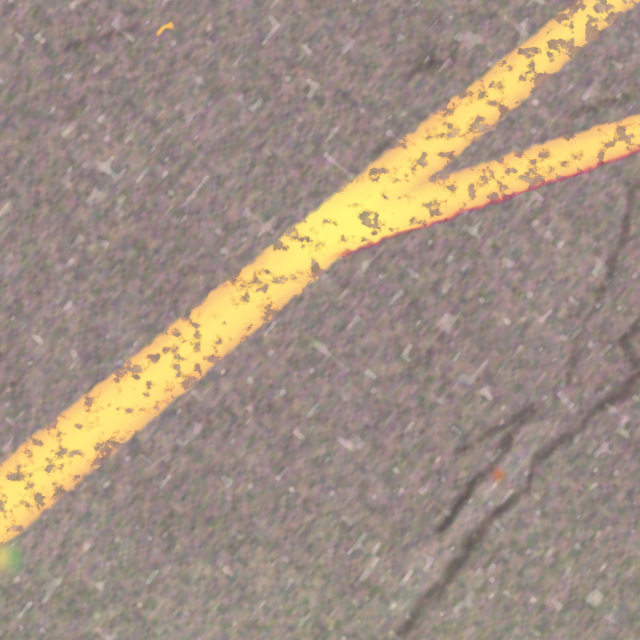
Write a Shadertoy shader that draws this texture.

```glsl
vec3 hash32(vec2 p) {
    vec3 q = fract(p.xyx * vec3(0.1031, 0.103, 0.0973));
    q += dot(q, q.yxz + 33.33);
    return fract((q.xxy + q.yzz) * q.zyx);
}

vec3 colorNoise(vec2 p) {
    vec2 cell = floor(p), f = fract(p);
    f = f * f * (3.0 - 2.0 * f);
    vec3 low = mix(hash32(cell), hash32(cell + vec2(1, 0)), f.x);
    vec3 high = mix(hash32(cell + vec2(0, 1)), hash32(cell + vec2(1, 1)), f.x);
    return mix(low, high, f.y);
}

float fractalNoise(vec2 p) {
    float sum = 0.0, weight = 0.5;
    for (int i = 0; i < 4; i++) {
        sum += weight * colorNoise(p).x;
        p = mat2(1.6, 1.2, -1.2, 1.6) * p + 17.3;
        weight *= 0.5;
    }
    return sum / 0.9375;
}

float segmentDistance(vec2 p, vec2 a, vec2 b) {
    vec2 d = b - a;
    return length(p - a - d * clamp(dot(p - a, d) / dot(d, d), 0.0, 1.0));
}

float nearestSegment(vec2 p, vec4 segments[8]) {
    float nearest = 10.0;
    for (int i = 0; i < 8; i++)
        nearest = min(nearest, segmentDistance(p, segments[i].xy, segments[i].zw));
    return nearest;
}

// Signed depth inside a band; each edge is (height at x = 0, slope).
float bandDepth(vec2 p, vec2 lower, vec2 upper) {
    float above = (p.y - lower.x - lower.y * p.x) * inversesqrt(1.0 + lower.y * lower.y);
    float below = (upper.x + upper.y * p.x - p.y) * inversesqrt(1.0 + upper.y * upper.y);
    return min(above, below);
}

float softSpot(vec2 p, vec2 center, vec2 radius) {
    vec2 d = (p - center) / radius;
    return exp(-dot(d, d));
}

vec3 asphalt(vec2 p) {
    vec2 along = mat2(0.64, -0.77, 0.77, 0.64) * p;
    vec3 coarse = colorNoise(along * vec2(62, 100)) - 0.5;
    vec3 fine = colorNoise(along * vec2(125, 190) + 41.0) - 0.5;
    float broad = fractalNoise(p * 7.0) - 0.5;
    vec3 base = mix(vec3(0.6, 0.56, 0.52), vec3(0.59, 0.53, 0.515), smoothstep(0.0, 0.35, p.y));
    vec3 color = base + 0.13 * coarse.x + 0.13 * fine.x + 0.06 * broad;
    color += 0.05 * (coarse - coarse.x) + 0.05 * (fine - fine.x);
    float glint = smoothstep(0.78, 0.98, colorNoise(along * vec2(55, 75) + 9.0).y);
    return color + 0.13 * glint;
}

vec3 addCracks(vec3 color, vec2 p) {
    vec4 lowerCracks[8] = vec4[8](
        vec4(0.625, 0.0, 0.71, 0.115), vec4(0.71, 0.115, 0.742, 0.16),
        vec4(0.742, 0.16, 0.82, 0.232), vec4(0.82, 0.232, 0.84, 0.284),
        vec4(0.84, 0.284, 0.898, 0.323), vec4(0.898, 0.323, 1.0, 0.414),
        vec4(0.69, 0.18, 0.768, 0.264), vec4(0.768, 0.264, 0.8, 0.32));
    vec4 upperCracks[8] = vec4[8](
        vec4(0.8, 0.32, 0.846, 0.368), vec4(0.716, 0.297, 0.846, 0.368),
        vec4(0.885, 0.4, 0.905, 0.48), vec4(0.905, 0.48, 0.944, 0.544),
        vec4(0.944, 0.544, 0.97, 0.622), vec4(0.97, 0.622, 0.99, 0.72),
        vec4(1.0, 0.505, 0.98, 0.466), vec4(0.98, 0.466, 0.99, 0.427));
    vec2 warped = p + 0.018 * (colorNoise(p * 32.0).xy - 0.5);
    float breakup = fractalNoise(p * 22.0);
    float wide = 1.0 - smoothstep(0.001, 0.016, nearestSegment(warped, lowerCracks));
    float thin = 1.0 - smoothstep(0.0, 0.013, nearestSegment(warped, upperCracks));
    float ridge = segmentDistance(p, vec2(0.61, 0.04), vec2(0.85, 0.33));
    color += 0.045 * exp(-ridge * ridge * 1600.0);
    float dark = max(wide * 0.38, thin * 0.27) * (0.45 + breakup);
    return mix(color, vec3(0.2, 0.17, 0.17), dark);
}

vec3 paintColor(vec2 p, float depth, float wear) {
    vec3 color = mix(vec3(0.96, 0.75, 0.5), vec3(1.0, 0.87, 0.5), smoothstep(0.0, 0.022, depth));
    float bright = smoothstep(0.015, 0.05, depth) * 0.55 + softSpot(p, vec2(0.54, 0.65), vec2(0.13, 0.06));
    color = mix(color, vec3(1.0, 0.96, 0.5), clamp(bright, 0.0, 1.0));
    return color - vec3(0.05, 0.16, 0.08) * smoothstep(0.48, 0.72, wear);
}

void mainImage(out vec4 fragColor, in vec2 fragCoord) {
    vec2 p = fragCoord / iResolution.xy;
    vec3 color = addCracks(asphalt(p), p);

    // Broad stains and faint scratches
    color -= 0.09 * softSpot(p, vec2(0.68, 0.9), vec2(0.045, 0.018));
    float scratch = min(segmentDistance(p, vec2(0.1, 0.925), vec2(0.21, 0.955)),
                        segmentDistance(p, vec2(0.89, 0.82), vec2(1.0, 0.855)));
    color -= 0.06 * (1.0 - smoothstep(0.0, 0.012, scratch));

    // Painted stripes with ragged edges
    float wear = fractalNoise(p * vec2(65, 75));
    vec2 edge = p + 0.006 * (colorNoise(p * 85.0).xy - 0.5);
    float stripe = bandDepth(edge, vec2(0.14, 0.86), vec2(0.277, 0.803));
    float fork = min(bandDepth(edge, vec2(0.419, 0.345), vec2(0.509, 0.315)), edge.x - 0.47);
    float depth = max(stripe, fork);
    float coverage = smoothstep(-0.004, 0.005, depth);
    float exposed = smoothstep(0.7, 0.98, p.x) * smoothstep(0.0, 0.02, stripe - fork);
    float chips = smoothstep(0.61, 0.74, wear + 0.1 * exposed + 0.08 * (1.0 - smoothstep(0.0, 0.018, depth)));
    color = mix(color, paintColor(p, depth, wear), coverage * (1.0 - 0.7 * chips));

    // Red fringe below the fork, green fringe at the lower left
    float fringe = (edge.y - 0.419 - 0.345 * edge.x) * 0.945;
    color -= vec3(-0.04, 0.16, 0.06) * exp(-pow(fringe / 0.004, 2.0)) * smoothstep(0.5, 0.54, p.x);
    color = mix(color, vec3(0.92, 0.84, 0.5), 0.8 * softSpot(p, vec2(0.004, 0.128), vec2(0.016, 0.02)));
    color = mix(color, vec3(0.5, 0.72, 0.43), 0.6 * softSpot(p, vec2(0.024, 0.128), vec2(0.013, 0.022)));

    // Loose yellow and orange flecks
    float fleck = segmentDistance(edge, vec2(0.248, 0.951), vec2(0.268, 0.961));
    color = mix(color, vec3(1.0, 0.76, 0.4), 1.0 - smoothstep(0.001, 0.007, fleck));
    color = mix(color, vec3(0.78, 0.47, 0.32), 0.8 * softSpot(p, vec2(0.779, 0.258), vec2(0.01)));
    fragColor = vec4(clamp(color, 0.0, 1.0), 1.0);
}
```
